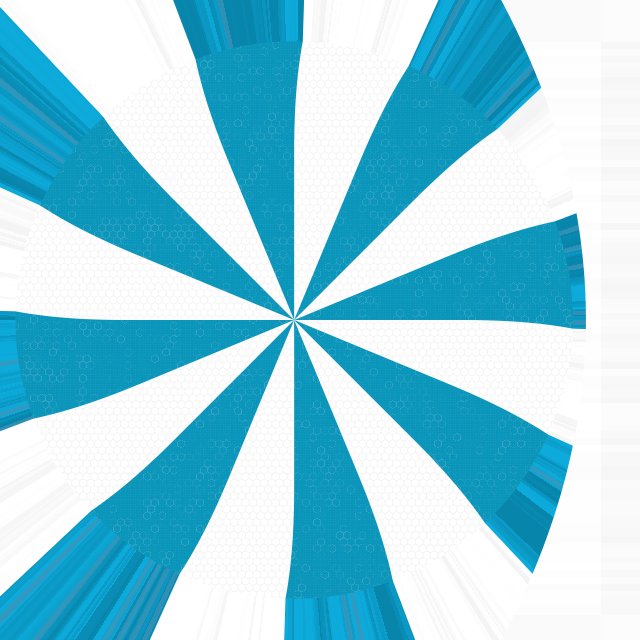
This background is drawn by a three.js fragment shader. Its source:

```glsl
// Blue and white sunburst disc with a hexagon mesh, radial streaks and a pale striped margin.
varying vec2 vUv;

const float PI = 3.14159265;
const vec2 CENTER = vec2(0.4596, 0.5);
const float DISC_RADIUS = 0.4355;

float hash(float n) {
  n = fract(n * 0.1031);
  n *= n + 33.33;
  n *= n + n;
  return fract(n);
}

// Coverage of a shape from its signed distance, positive inside.
float cover(float d, float px) {
  return clamp(d / px + 0.5, 0.0, 1.0);
}

// Pointy hexagon tiling: x is the distance to the border, y a cell number.
vec2 hexCell(vec2 p) {
  vec2 s = vec2(1.0, 1.7320508);
  vec2 idA = floor(p / s) + 0.5;
  vec2 idB = floor((p - 0.5 * s) / s) + 1.0;
  vec2 a = p - idA * s;
  vec2 b = p - idB * s;
  bool nearA = dot(a, a) < dot(b, b);
  vec2 local = abs(nearA ? a : b);
  vec2 id = nearA ? idA : idB;
  return vec2(0.5 - max(dot(local, s * 0.5), local.x), id.x * 2.0 + id.y * 314.0);
}

// Uneven wedges: broad bands overlaid with finer ones.
float streaks(float angle) {
  float tone = 0.0;
  float freq = 19.0;
  float weight = 0.5;
  for (int i = 0; i < 3; i++) {
    float band = floor(angle * freq + 0.7 * sin(angle * freq * 0.6));
    tone += weight * hash(band + 200.0 + 71.0 * float(i));
    freq *= 2.7;
    weight *= 0.6;
  }
  return tone;
}

void main() {
  float px = fwidth(vUv.x);
  vec2 p = vUv - CENTER;
  float r = length(p);
  float angle = atan(p.y, p.x);

  // Eight rays that bend clockwise near the disc edge.
  float bend = clamp((r - 0.26) / (DISC_RADIUS - 0.26), 0.0, 1.0);
  float turn = (angle + 0.031 * bend * bend) / (PI / 4.0);
  float rayDist = (0.25 - abs(fract(turn + 0.25) - 0.5)) * r * PI / 4.0;
  float ray = cover(rayDist, px);

  // Disc: hexagon outlines, with a fine dot weave on the blue.
  vec2 hex = hexCell(vUv / 0.0118);
  float outline = 1.0 - smoothstep(0.02, 0.13, hex.x);
  vec2 weave = max(sin(vUv * 256.0 * 2.0 * PI), 0.0);
  vec3 discBlue = mix(vec3(0.04, 0.59, 0.73), vec3(0.14, 0.6, 0.74), weave.x * weave.y);
  float lit = smoothstep(0.55, 1.0, hash(hex.y));
  discBlue = mix(discBlue, vec3(0.33, 0.68, 0.8), outline * lit * 0.6);
  vec3 discWhite = vec3(1.0 - 0.04 * outline);
  vec3 disc = mix(discWhite, discBlue, ray);

  // Streaks fanning outward from the disc edge.
  float tone = streaks(angle);
  vec3 fanBlue = mix(vec3(0.03, 0.52, 0.67), vec3(0.05, 0.67, 0.86), smoothstep(0.2, 0.75, tone));
  float dusty = step(0.9, hash(floor(angle * 62.0) + 400.0));
  fanBlue = mix(fanBlue, vec3(0.25, 0.58, 0.72), dusty * 0.7);
  vec3 fanWhite = vec3(1.0 - 0.045 * smoothstep(0.5, 0.85, tone));
  vec3 fan = mix(fanWhite, fanBlue, ray);

  // Pale margin of horizontal stripes, stronger in the far column.
  float row = hash(floor(vUv.y * 92.0) + 11.0);
  float column = cover(vUv.x - 0.939, px);
  float caps = cover(abs(vUv.y - 0.487) - 0.448, px);
  float shade = mix(max(0.012 * row, 0.02 * caps), 0.012 + 0.025 * row * (1.0 - caps), column);
  vec3 margin = vec3(1.0 - shade);

  // Layers: disc over fan, both cut by the curved right rim.
  float rim = 0.9155 - 0.53 * p.y * p.y;
  vec3 color = mix(fan, disc, cover(DISC_RADIUS - r, px));
  color = mix(margin, color, cover(rim - vUv.x, px));
  gl_FragColor = vec4(color, 1.0);
}
```
